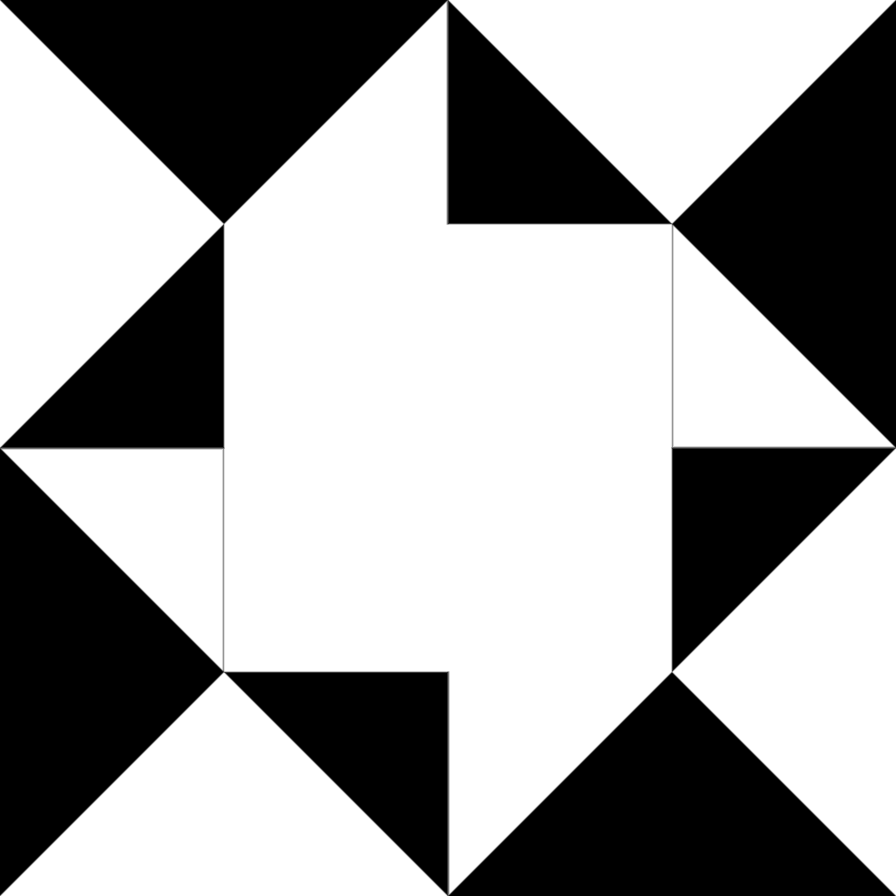
Give the GLSL for this pattern, as a three.js fragment shader.

```glsl
// Black and white pinwheel quilt star with fine grey seams.
varying vec2 vUv;

const vec3 PAPER = vec3(1.0);
const vec3 INK = vec3(0.0);
const vec3 SEAM = vec3(0.47);

const float GRID = 4.0;                    // patches across the canvas
const float SOFTNESS = GRID / 512.0;       // width of the smoothed edge
const float SEAM_WIDTH = GRID / 768.0;
const float DIAGONAL = 0.70710678;

float coverage(float dist, float softness) {
  return clamp(0.5 - dist / softness, 0.0, 1.0);
}

vec2 quarterTurn(vec2 p) {
  return vec2(p.y, -p.x);
}

// Signed distance to a box between two corners
float boxDistance(vec2 p, vec2 low, vec2 high) {
  vec2 d = max(low - p, p - high);
  return max(d.x, d.y);
}

// Right-angled wedge that opens upward from its apex
float wedgeDistance(vec2 p, vec2 apex) {
  vec2 q = p - apex;
  return (abs(q.x) - q.y) * DIAGONAL;
}

// Right triangle with legs of the given size along +x and +y
float cornerDistance(vec2 p, vec2 corner, float size) {
  vec2 q = p - corner;
  return max(max(-q.x, -q.y), (q.x + q.y - size) * DIAGONAL);
}

void main() {
  vec2 p = (vUv - 0.5) * GRID;

  // Side seams, repeated by a half turn
  vec2 halfTurned = p.x < 0.0 ? -p : p;
  float seam = boxDistance(halfTurned, vec2(1.0, 0.0), vec2(1.0 + SEAM_WIDTH, 1.0));

  // Triangles and centre seams, repeated by quarter turns
  float ink = GRID;
  for (int i = 0; i < 4; i++) {
    ink = min(ink, wedgeDistance(p, vec2(-1.0, 1.0)));
    ink = min(ink, cornerDistance(p, vec2(0.0, 1.0), 1.0));
    seam = min(seam, boxDistance(p, vec2(-SEAM_WIDTH, 1.0), vec2(0.0, 2.0)));
    p = quarterTurn(p);
  }

  vec3 color = mix(PAPER, SEAM, coverage(seam, SOFTNESS));
  color = mix(color, INK, coverage(ink, SOFTNESS));
  gl_FragColor = vec4(color, 1.0);
}
```
